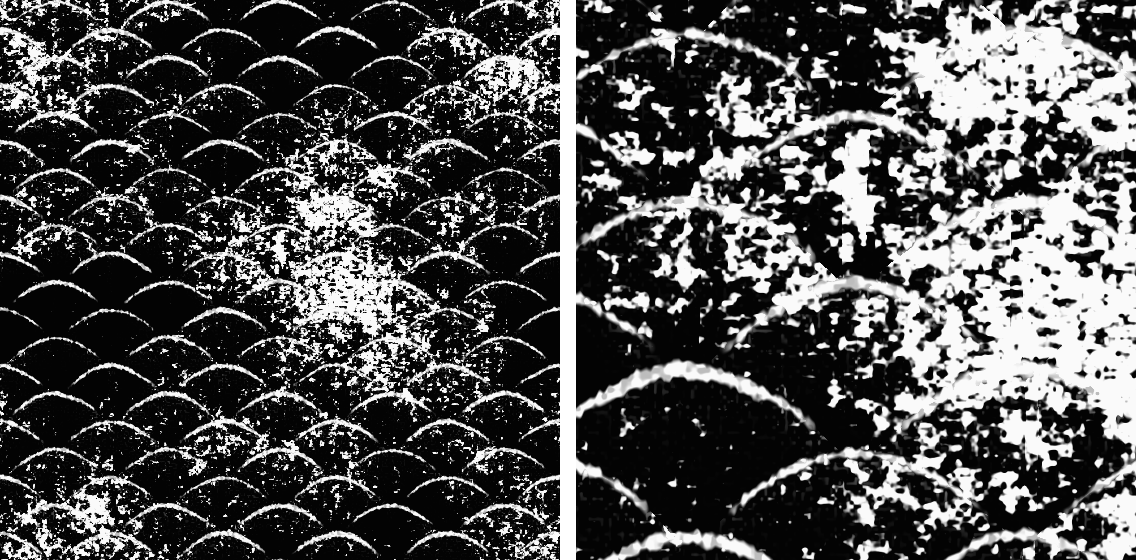
Left: the whole. Right: its middle third, enlarged.
Reproduce this pattern procedurally as a WebGL 2 fragment shader.

```glsl
#version 300 es
precision highp float;

#define COLUMNS 5.0
#define ROW_PAIRS 10.0
#define APEX_Y 0.997
#define ARC_REACH 0.073
#define ARC_DROP 0.033
#define ARC_WIDTH 0.0042
#define FRAY 0.0055
#define GRIT_LEVEL 0.685
#define GRIT_SOFTNESS 0.06
#define DUST 0.5
#define INK_BLACK vec3(0.012)
#define CHALK_WHITE vec3(0.98)

uniform vec2 u_resolution;
out vec4 fragColor;

const float TAU = 6.28319;

float hash(vec2 p) {
  return fract(sin(dot(p, vec2(127.1, 311.7))) * 43758.5);
}

// Value noise whose lattice wraps at the canvas edge
float tileNoise(vec2 uv, vec2 cells, float seed) {
  vec2 p = uv * cells;
  vec2 cell = floor(p);
  vec2 f = p - cell;
  f = f * f * (3.0 - 2.0 * f);
  vec2 a = mod(cell, cells);
  vec2 b = mod(cell + 1.0, cells);
  float low = mix(hash(a + seed), hash(vec2(b.x, a.y) + seed), f.x);
  float high = mix(hash(vec2(a.x, b.y) + seed), hash(b + seed), f.x);
  return mix(low, high, f.y);
}

// Column and row coordinates of one family of arcs; also gives the reach from 0 to 1
vec2 scaleGrid(vec2 uv, float family, out float reach) {
  float column = uv.x * COLUMNS + 0.5 * family;
  reach = abs(fract(column) - 0.5) / COLUMNS / ARC_REACH;
  float top = APEX_Y - 0.5 * family / ROW_PAIRS - ARC_DROP * pow(reach, 1.8);
  return vec2(column, (top - uv.y) * ROW_PAIRS);
}

float scaleHash(vec2 grid, float family, float seed) {
  return hash(mod(floor(grid), vec2(COLUMNS, ROW_PAIRS)) + vec2(17.0 * family, seed));
}

// Frayed brush stroke, thick at the apex and thin at the tips
float arcStroke(vec2 uv, float family, float fray, float soft) {
  float reach;
  vec2 grid = scaleGrid(uv, family, reach);
  vec2 nearest = vec2(grid.x, grid.y + 0.5);
  float slope = 1.8 * ARC_DROP / ARC_REACH * pow(reach, 0.8);
  float gap = abs(fract(nearest.y) - 0.5) / ROW_PAIRS / sqrt(1.0 + slope * slope);
  float weight = mix(0.55, 1.15, scaleHash(nearest, family, 3.0));
  float width = ARC_WIDTH * weight * (1.0 - 0.6 * reach * reach);
  float tip = 1.0 - smoothstep(0.88, 1.08, reach + 25.0 * fray);
  return tip * (1.0 - smoothstep(width - soft, width + soft, gap + fray));
}

// Broad diagonal drifts broken up by clouds
float gritCover(vec2 uv) {
  float drift = 0.085 * cos(TAU * (uv.x - uv.y) - 0.81)
              + 0.06 * cos(TAU * (uv.x + uv.y) - 0.27);
  float clouds = 0.22 * (tileNoise(uv, vec2(7.0), 11.0) - 0.5)
               + 0.20 * (tileNoise(uv, vec2(16.0), 23.0) - 0.5)
               + 0.16 * (tileNoise(uv, vec2(38.0), 37.0) - 0.5);
  return drift + clouds;
}

void main() {
  vec2 uv = gl_FragCoord.xy / u_resolution;
  float soft = max(0.0014, 0.7 / u_resolution.y);

  // Hand-drawn wobble and hairy edges
  vec2 wobble = vec2(tileNoise(uv, vec2(24.0), 5.0), tileNoise(uv, vec2(24.0), 71.0)) - 0.5;
  vec2 drawn = uv + 0.004 * wobble;
  float hairs = 0.6 * tileNoise(uv, vec2(360.0, 150.0), 43.0)
              + 0.4 * tileNoise(uv, vec2(180.0), 59.0);
  float fray = FRAY * (hairs - 0.45);
  float arcs = max(arcStroke(drawn, 0.0, fray, soft), arcStroke(drawn, 1.0, fray, soft));
  arcs *= mix(0.75, 1.0, smoothstep(0.2, 0.5, tileNoise(uv, vec2(260.0), 83.0)));

  // The scale under the closest arc above
  float reach;
  vec2 even = scaleGrid(drawn, 0.0, reach);
  vec2 odd = scaleGrid(drawn, 1.0, reach);
  float family = step(fract(odd.y), fract(even.y));
  vec2 grid = mix(even, odd, family);
  float depth = fract(grid.y);
  float scaleWear = scaleHash(grid, family, 9.0) - 0.5;

  // Grit: fine grain cut off at a level set by the cover
  float cover = gritCover(uv) + 0.13 * scaleWear - 0.07 * (depth - 0.25);
  float grain = 0.42 * tileNoise(uv, vec2(115.0), 101.0)
              + 0.36 * tileNoise(uv, vec2(230.0), 131.0)
              + 0.22 * tileNoise(uv, vec2(430.0), 157.0);
  float grit = smoothstep(GRIT_LEVEL - GRIT_SOFTNESS, GRIT_LEVEL + GRIT_SOFTNESS, grain + cover);

  // Faint dust hanging below each arc
  float specks = smoothstep(0.62, 0.95, tileNoise(uv, vec2(410.0, 330.0), 181.0));
  float dust = DUST * specks * exp(-5.0 * depth) * smoothstep(-0.2, 0.15, cover + 0.1 * scaleWear);

  float chalk = max(max(arcs, grit), dust);
  fragColor = vec4(mix(INK_BLACK, CHALK_WHITE, chalk), 1.0);
}
```
